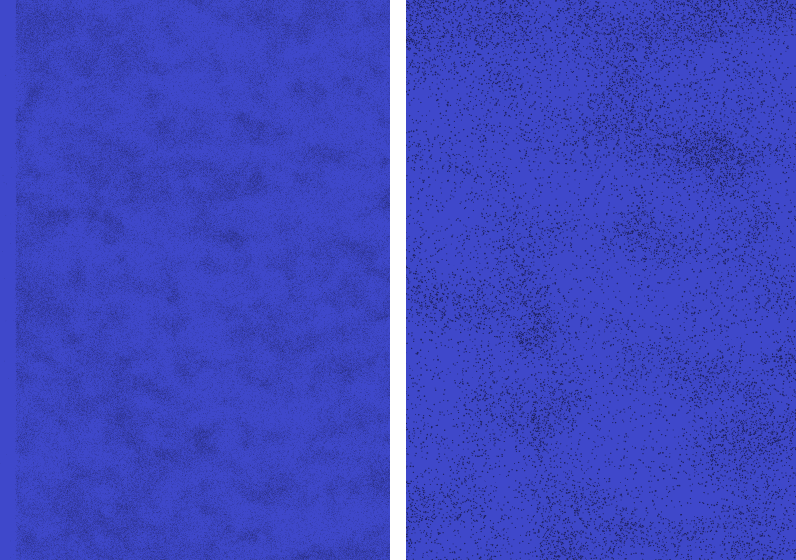
Left: the whole. Right: its middle third, enlarged.
Reproduce this texture procedurally as a WebGL 1 fragment shader.

```glsl
precision highp float;

uniform vec2 u_resolution;

float hash(vec2 p) {
  vec3 q = fract(vec3(p.xyx) * 0.1031);
  q += dot(q, q.yzx + 33.33);
  return fract((q.x + q.y) * q.z);
}

float valueNoise(vec2 p) {
  vec2 cell = floor(p);
  vec2 f = fract(p);
  f = f * f * (3.0 - 2.0 * f);
  float low = mix(hash(cell), hash(cell + vec2(1.0, 0.0)), f.x);
  float high = mix(hash(cell + vec2(0.0, 1.0)), hash(cell + vec2(1.0, 1.0)), f.x);
  return mix(low, high, f.y);
}

vec2 rotate(vec2 p, float angle) {
  float c = cos(angle);
  float s = sin(angle);
  return vec2(c * p.x - s * p.y, s * p.x + c * p.y);
}

// Share of cells that hold a grain: soft blotches, faint rows and rare dark clusters
float grainDensity(vec2 p) {
  vec2 warp = vec2(valueNoise(p * 24.0 + 5.3), valueNoise(p * 24.0 + 63.1)) - 0.5;
  vec2 w = p + 0.02 * warp;
  float broad = valueNoise(w * vec2(6.0, 9.0) + 3.7);
  float rows = valueNoise(w * vec2(8.0, 30.0) + 41.3);
  float blotch = valueNoise(rotate(w, 0.4) * vec2(30.0, 38.0) + 47.1);
  float detail = valueNoise(rotate(w, -0.5) * vec2(52.0, 62.0) + 91.9);
  float field = 0.2 * broad + 0.2 * rows + 0.36 * blotch + 0.24 * detail;
  float cluster = smoothstep(0.62, 0.95, blotch) * smoothstep(0.4, 0.85, detail);
  float density = 0.08 + 0.4 * smoothstep(0.3, 0.8, field) + 0.25 * cluster;
  density *= 1.1 - 0.2 * p.y;
  // The left margin stays clean
  return density * smoothstep(0.026, 0.031, p.x);
}

// Coverage of one layer of small jittered dots
float grainLayer(vec2 p, float scale, float seed, float share) {
  vec2 g = p * scale;
  vec2 cell = floor(g) + seed;
  vec2 center = 0.25 + 0.5 * vec2(hash(cell + 11.0), hash(cell + 29.0));
  float radius = mix(0.25, 0.45, hash(cell + 53.0));
  float blur = scale / u_resolution.y / 6.0;
  float dist = length(fract(g) - center);
  return (1.0 - smoothstep(radius - blur, radius + blur, dist)) * step(hash(cell), share);
}

void main() {
  vec2 p = gl_FragCoord.xy / u_resolution.y;
  float density = grainDensity(p);

  // Average the grains over a 3 by 3 grid inside the pixel
  float grain = 0.0;
  for (int j = -1; j <= 1; j++) {
    for (int i = -1; i <= 1; i++) {
      vec2 q = p + vec2(float(i), float(j)) / (3.0 * u_resolution.y);
      float fine = grainLayer(rotate(q, 0.6), 960.0, 1101.0, density * 0.75);
      float coarse = grainLayer(rotate(q, 0.25), 780.0, 507.0, density * 0.4);
      grain += max(fine, coarse) / 9.0;
    }
  }

  vec3 blue = vec3(0.247, 0.284, 0.797);
  vec3 ink = vec3(0.105, 0.115, 0.34);
  vec3 color = mix(blue, ink, 0.9 * grain);
  gl_FragColor = vec4(color * (1.0 - 0.04 * density), 1.0);
}
```
